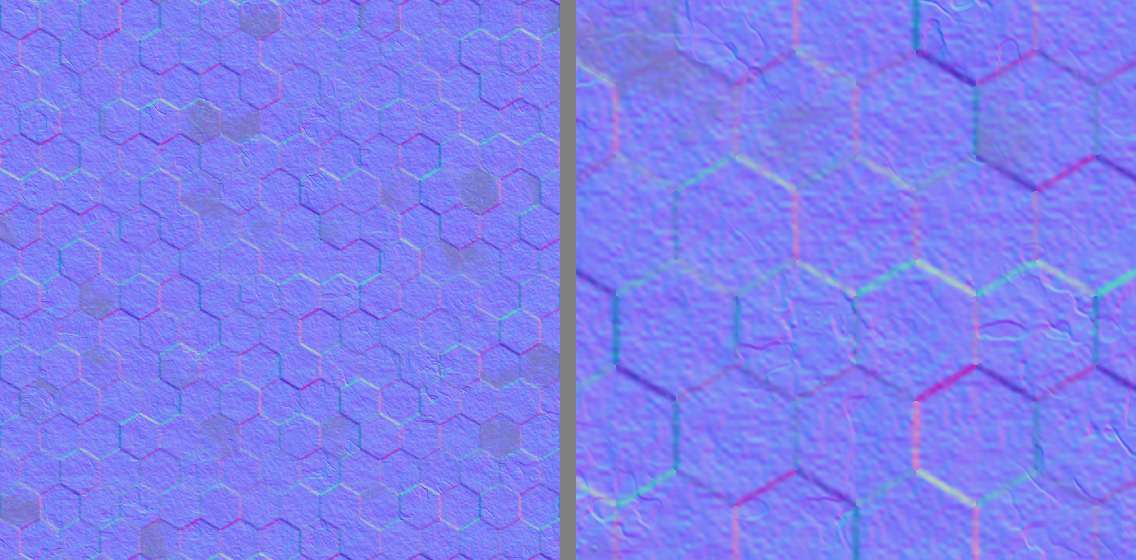
Left, the full canvas; right, a detail of the centre.
Give the GLSL for this texture map, as a Shadertoy shader.

```glsl
// Tangent-space normal map of worn hexagonal paving, tiling at the canvas border.
// Each tile has a random height; steps between neighbours tint the joints.
// Stone grain, chips and cracks come from the gradient of a periodic height field.

#define COLUMNS 14.0
#define ROWS 16.0
#define ROW_OFFSET 0.02
#define EDGE_WIDTH 0.032
#define EDGE_SLOPE 0.95
#define TILE_TILT 0.04
#define GRAIN 0.0007
#define CHIP_DEPTH 0.0011
#define CRACK_DEPTH 0.0008
#define DIRT_COLOR vec3(0.46, 0.46, 0.70)
#define BLUE_LEVEL 0.968
#define SAMPLE_STEP 0.001

float hash(vec2 p) {
    vec3 q = fract(p.xyx * 0.1031);
    q += dot(q, q.yzx + 33.33);
    return fract((q.x + q.y) * q.z);
}

// Value noise; whole-number frequencies keep it seamless over the unit square.
float noise(vec2 uv, vec2 freq, float seed) {
    vec2 p = uv * freq;
    vec2 i = floor(p), f = fract(p);
    f = f * f * (3.0 - 2.0 * f);
    vec2 a = mod(i, freq) + seed, b = mod(i + 1.0, freq) + seed;
    return mix(mix(hash(a), hash(vec2(b.x, a.y)), f.x),
               mix(hash(vec2(a.x, b.y)), hash(b), f.x), f.y);
}

// Stone relief: grain at three scales, flaked chips and broken slanting cracks.
float stoneHeight(vec2 uv, float wear) {
    float fine = noise(uv, vec2(270.0, 300.0), 3.0);
    float medium = noise(uv, vec2(120.0), 17.0);
    float h = GRAIN * (fine + 1.3 * medium + 2.3 * noise(uv, vec2(34.0, 40.0), 29.0));

    float ragged = 0.16 * (medium - 0.5) + 0.12 * (fine - 0.5);
    float flake = noise(uv, vec2(66.0), 41.0) + ragged;
    h -= CHIP_DEPTH * wear * smoothstep(0.62, 0.74, flake);

    vec2 slanted = vec2(uv.x + uv.y, uv.x - uv.y);
    float crack = abs(noise(slanted, vec2(40.0, 19.0), 67.0) - 0.5 + ragged);
    float broken = smoothstep(0.4, 0.6, noise(uv, vec2(48.0), 71.0));
    h -= CRACK_DEPTH * wear * broken * (1.0 - smoothstep(0.0, 0.09, crack));
    return h;
}

// Finds the two closest tile centres: offsets from the point and wrapped tile ids.
void nearestTiles(vec2 uv, out vec2 near1, out vec2 near2, out vec2 id1, out vec2 id2) {
    vec2 grid = uv * vec2(COLUMNS, ROWS) - vec2(0.0, ROW_OFFSET);
    float best1 = 1e5, best2 = 1e5;
    for (int j = -1; j <= 1; j++) {
        float row = floor(grid.y) + float(j);
        float shift = 0.5 * mod(row, 2.0);
        for (int i = 0; i <= 1; i++) {
            float col = floor(grid.x - shift) + float(i);
            vec2 offset = vec2(col + shift, row + 0.5) - grid;
            offset.y *= 0.866;
            vec2 id = mod(vec2(col, row), vec2(COLUMNS, ROWS));
            float d = dot(offset, offset);
            if (d < best1) {
                best2 = best1; near2 = near1; id2 = id1;
                best1 = d; near1 = offset; id1 = id;
            } else if (d < best2) {
                best2 = d; near2 = offset; id2 = id;
            }
        }
    }
}

void mainImage(out vec4 fragColor, in vec2 fragCoord) {
    vec2 uv = fragCoord / iResolution.xy;
    vec2 near1 = vec2(0.0), near2 = vec2(0.0), id1 = vec2(0.0), id2 = vec2(0.0);
    nearestTiles(uv, near1, near2, id1, id2);

    // Joint: slope falls from the higher tile towards the lower one.
    vec2 across = normalize(near2 - near1);
    float edgeDist = dot(0.5 * (near1 + near2), across);
    float rough = noise(uv, vec2(260.0), 83.0);
    float width = max(EDGE_WIDTH, 0.8 * COLUMNS / iResolution.x);
    float reach = (edgeDist + 0.02 * (rough - 0.5)) / width;
    float joint = exp(-reach * reach);
    float drop = hash(id1 + 5.0) - hash(id2 + 5.0);
    drop = sign(drop) * (0.14 + 0.86 * abs(drop));
    vec2 slope = across * drop * joint * EDGE_SLOPE * (0.5 + rough);

    // Each tile leans a little and carries its own amount of wear.
    slope += TILE_TILT * (vec2(hash(id1 + 101.0), hash(id1 + 151.0)) - 0.5);
    float wear = smoothstep(0.3, 0.75, noise(uv, vec2(25.0), 97.0));
    wear *= 0.25 + 0.85 * hash(id1 + 201.0);

    // Relief gradient by central differences.
    vec2 e = vec2(SAMPLE_STEP, 0.0);
    slope -= vec2(stoneHeight(uv + e.xy, wear) - stoneHeight(uv - e.xy, wear),
                  stoneHeight(uv + e.yx, wear) - stoneHeight(uv - e.yx, wear))
             / (2.0 * SAMPLE_STEP);

    vec3 color = 0.5 + 0.5 * normalize(vec3(slope, 1.0));
    color.b *= BLUE_LEVEL - 0.09 * joint;

    // Soft, finely speckled grey dirt on a few tiles.
    float dirt = 0.7 * noise(uv, vec2(22.0), 113.0) + 0.3 * noise(uv, vec2(70.0), 119.0);
    dirt = smoothstep(0.38, 0.75, dirt) * step(0.84, hash(id1 + 251.0));
    float speckle = noise(uv, vec2(310.0), 127.0);
    color = mix(color, DIRT_COLOR, dirt * (0.15 + 0.7 * speckle));

    fragColor = vec4(color, 1.0);
}
```
